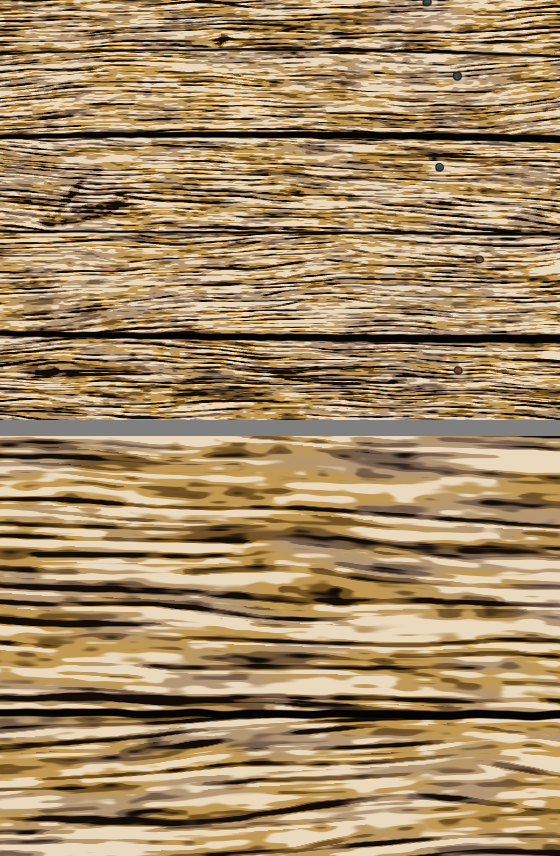
Top: the whole. Bottom: its middle third, enlarged.
Write a WebGL 1 fragment shader that draws this texture.

```glsl
precision highp float;
// Five weathered horizontal deck planks with fine grain, grooves, dark seams and nails.
uniform vec2 u_resolution;

const vec3 PITCH = vec3(0.07, 0.045, 0.025);
const vec3 BROWN = vec3(0.45, 0.32, 0.13);
const vec3 UMBER = vec3(0.47, 0.38, 0.33);
const vec3 HONEY = vec3(0.76, 0.60, 0.32);
const vec3 DRIFTWOOD = vec3(0.70, 0.59, 0.46);
const vec3 CREAM = vec3(0.92, 0.85, 0.74);
const vec3 STEEL = vec3(0.23, 0.28, 0.26);
const vec3 RUST = vec3(0.42, 0.27, 0.16);

float hash(vec2 p) {
  vec3 q = fract(vec3(p.xyx) * 0.1031);
  q += dot(q, q.yzx + 33.33);
  return fract((q.x + q.y) * q.z);
}

float noise(vec2 p) {
  vec2 i = floor(p), f = fract(p);
  f = f * f * (3.0 - 2.0 * f);
  return mix(mix(hash(i), hash(i + vec2(1, 0)), f.x),
             mix(hash(i + vec2(0, 1)), hash(i + vec2(1, 1)), f.x), f.y);
}

// Fine stretched fibres, centred on one half
float fibres(vec2 g) {
  return 0.36 * noise(g * vec2(9, 130) + 3.0) + 0.36 * noise(g * vec2(17, 210) + 7.0)
       + 0.28 * noise(g * vec2(60, 290) + 31.0);
}

// Long thin tapering lines, one per row; each wanders and breaks on its own.
// Returns the dark line in x and the sunlit lip below it in y.
vec2 grooves(vec2 g, float rows, float stretch, float start, float halfWidth) {
  float y = g.y * rows + 0.9 * noise(g * vec2(6, rows * 0.25));
  float row = floor(y), x = g.x * stretch;
  float center = 0.55 + 0.4 * (noise(vec2(x * 1.3, row * 7.0 + 3.0)) - 0.5);
  float strength = noise(vec2(x, row * 5.0)) + 0.35 * (noise(vec2(x * 5.0, row * 9.0 + 40.0)) - 0.5);
  strength = smoothstep(start, start + 0.35, strength);
  float w = halfWidth * (0.5 + 0.7 * strength);
  float d = fract(y) - center;
  float line = 1.0 - smoothstep(0.5 * w, 1.5 * w, abs(d));
  float lip = 1.0 - smoothstep(0.5 * w, 1.8 * w, abs(d + 2.4 * w));
  return vec2(line, lip) * strength;
}

// Bends the grain around a knot
float knotBend(vec2 p, vec2 center, vec2 size) {
  vec2 d = (p - center) / size;
  return -0.5 * (p.y - center.y) * exp(-dot(d, d));
}

// Ragged stain along a segment
float stain(vec2 p, vec2 a, vec2 b, float radius) {
  vec2 ab = b - a;
  float along = clamp(dot(p - a, ab) / dot(ab, ab), 0.0, 1.0);
  float ragged = noise(p * vec2(28, 90)) + noise(p * vec2(80, 220)) - 1.0;
  return 1.0 - smoothstep(0.2, 1.2, length(p - a - ab * along) / radius + ragged);
}

// Round nail head with a dark rim and a pale worn halo
vec3 addNail(vec3 color, vec2 p, vec2 center, vec3 metal, float pixel) {
  vec2 d = p - center;
  float r = length(d) + 0.003 * (noise(p * 150.0) - 0.5);
  color = mix(color, CREAM, 0.5 * (1.0 - smoothstep(0.008, 0.023, length(d - vec2(0.006, -0.004)))));
  color = mix(color, PITCH, 1.0 - smoothstep(0.0105 - pixel, 0.0105 + pixel, r));
  vec3 head = metal * (0.75 + 0.6 * noise(p * 220.0) + 14.0 * d.y);
  return mix(color, head, 1.0 - smoothstep(0.008 - pixel, 0.008 + pixel, r));
}

void main() {
  vec2 p = gl_FragCoord.xy / u_resolution.y;
  float pixel = 1.0 / u_resolution.y;
  float across = gl_FragCoord.x / u_resolution.x;

  // Seams from top to bottom, and the plank below each
  vec4 seamLeft = vec4(0.872, 0.674, 0.449, 0.206);
  vec4 seamRight = vec4(0.865, 0.668, 0.443, 0.193);
  vec4 seamBow = vec4(0.013, 0.008, 0.0, -0.003);
  vec4 seamHalf = vec4(0.0028, 0.0078, 0.0032, 0.0088);
  vec4 slopes = vec4(0.015, -0.045, 0.03, -0.02);
  vec4 wears = vec4(0.25, 0.5, 0.3, 0.75);
  float plank = 0.0, slope = 0.02, wear = 0.5, gap = 0.0, shade = 0.0;
  for (int i = 0; i < 4; i++) {
    float mid = mix(seamLeft[i], seamRight[i], across) + seamBow[i] * 4.0 * across * (1.0 - across);
    float d = p.y - mid;
    float ragged = 0.002 * (noise(vec2(p.x * 45.0, float(i) * 9.0)) - 0.5);
    float width = seamHalf[i] * (0.75 + 0.45 * across);
    gap = max(gap, 1.0 - smoothstep(-pixel, pixel, abs(d + ragged) - width));
    shade += step(0.0, d) * exp(-max(d - width, 0.0) / 0.005);
    if (d < 0.0) { plank += 1.0; slope = slopes[i]; wear = wears[i]; }
  }

  // Grain coordinates: tilt, wander and knots
  float offset = plank * 17.3;
  vec2 g = p;
  g.y -= slope * p.x;
  g.y += 0.030 * (noise(vec2(p.x * 2.5 + offset, p.y * 5.0)) - 0.5);
  g.y += 0.006 * (noise(vec2(p.x * 11.0 + offset, p.y * 24.0)) - 0.5);
  g.y += knotBend(p, vec2(0.69, 0.545), vec2(0.09, 0.03)) + knotBend(p, vec2(0.95, 0.10), vec2(0.07, 0.04));
  g.y += knotBend(p, vec2(0.11, 0.115), vec2(0.08, 0.03)) + knotBend(p, vec2(0.53, 0.90), vec2(0.05, 0.02));
  g += vec2(offset, plank * 3.7);

  // Stains and knot hearts
  float dirt = stain(p, vec2(0.11, 0.465), vec2(0.29, 0.515), 0.017);
  dirt = max(dirt, 0.7 * stain(p, vec2(0.12, 0.47), vec2(0.19, 0.565), 0.009));
  dirt = max(dirt, stain(p, vec2(0.525, 0.895), vec2(0.532, 0.91), 0.012));
  dirt = max(dirt, 0.5 * stain(p, vec2(0.67, 0.545), vec2(0.71, 0.54), 0.007));
  dirt = max(dirt, 0.7 * stain(p, vec2(0.09, 0.112), vec2(0.13, 0.118), 0.011));
  dirt = max(dirt, 0.7 * stain(p, vec2(0.94, 0.095), vec2(0.96, 0.10), 0.012));

  // Fibre tone, broad weathering, fine grooves and a few deep cracks
  float patches = noise(g * vec2(5, 15) + 5.0);
  float tone = 0.56 + 1.8 * (fibres(g) - 0.5) + 0.12 * (patches - 0.5) - 0.1 * (wear - 0.35);
  float band = step(3.5, plank) * exp(-pow((p.y - 0.10) / 0.05, 2.0));
  tone -= 0.28 * band * smoothstep(0.4, 0.75, noise(g * vec2(4, 48) + 40.0));
  vec2 fine = grooves(g, 88.0, 7.0, 0.36 - 0.15 * wear, 0.14);
  vec2 deep = grooves(g + 9.0, 32.0, 4.0, 0.72 - 0.35 * wear, 0.075);
  tone += 0.24 * max(fine.y, deep.y);
  tone -= max(0.48 * fine.x, 0.75 * deep.x) + 0.15 * shade + 0.6 * dirt;

  // Colour ramp
  float grey = smoothstep(0.34, 0.72, 0.6 * noise(g * vec2(14, 85) + 90.0) + 0.4 * noise(g * vec2(5, 14) + 55.0));
  vec3 color = mix(PITCH, mix(BROWN, UMBER, 0.9 * grey), smoothstep(-0.08, 0.2, tone));
  color = mix(color, mix(HONEY, DRIFTWOOD, grey), smoothstep(0.28, 0.44, tone));
  color = mix(color, CREAM, smoothstep(0.61, 0.78, tone));

  // One nail per plank, rustier toward the bottom
  vec4 nailX = vec4(1.089, 1.047, 1.141, 1.09);
  vec4 nailY = vec4(0.819, 0.602, 0.382, 0.118);
  color = addNail(color, p, vec2(1.017, 0.995), STEEL, pixel);
  for (int i = 0; i < 4; i++) {
    color = addNail(color, p, vec2(nailX[i], nailY[i]), mix(STEEL, RUST, step(1.5, float(i))), pixel);
  }

  gl_FragColor = vec4(mix(color, PITCH * 0.35, gap), 1.0);
}
```
